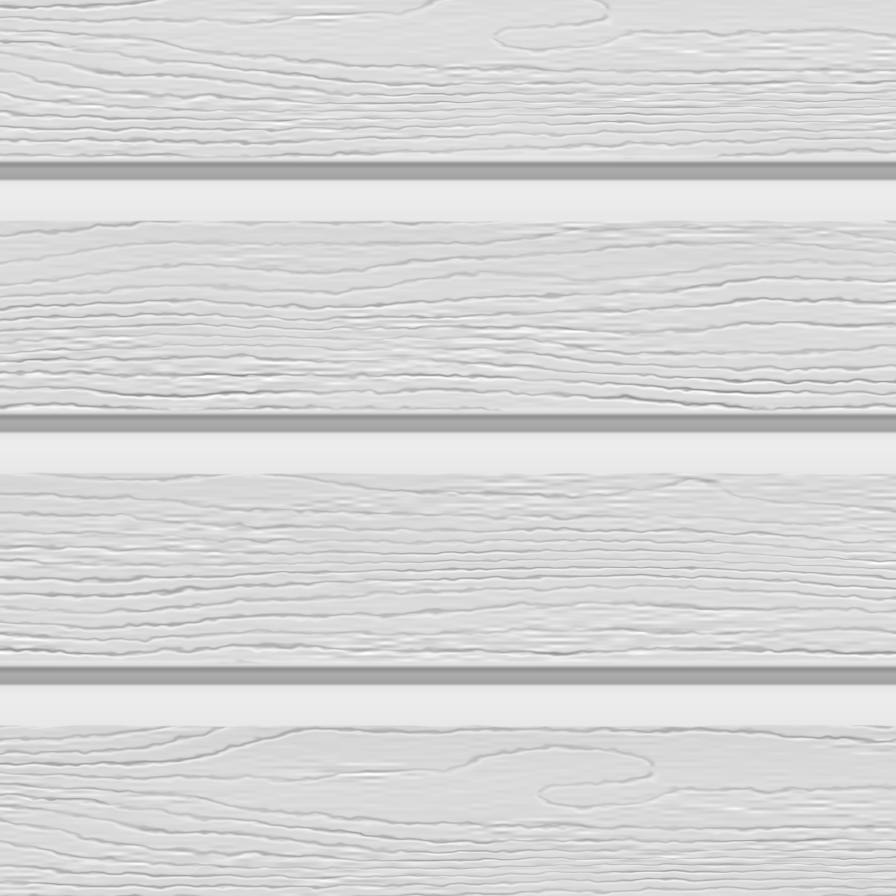
Give the GLSL for this texture, as a three.js fragment shader.

```glsl
// Pale embossed wood-grain siding: wide boards split by a shadow line and a smooth light strip.
#define PITCH 0.2817        // height of one repeat
#define FIRST_EDGE 0.1832   // first board edge, from the top
#define SHADOW_END 0.062    // parts of a repeat, from the board edge down
#define BOARD_TOP 0.226
#define RING_DENSITY 52.0   // grain lines per canvas height
#define RING_WARP 4.8       // bending of the grain
#define LINE_WIDTH 0.0018
#define GROOVE_DARK 0.25
#define GROOVE_LIGHT 0.10
#define FIBRE_DEPTH 0.13
#define BOARD_TONE 0.865
#define STRIP_TONE 0.925

varying vec2 vUv;

float hash(vec2 p) {
  vec3 q = fract(vec3(p.xyx) * 0.1031);
  q += dot(q, q.yzx + 33.33);
  return fract((q.x + q.y) * q.z);
}

float noise(vec2 p) {
  vec2 cell = floor(p);
  vec2 f = fract(p);
  f = f * f * (3.0 - 2.0 * f);
  float low = mix(hash(cell), hash(cell + vec2(1.0, 0.0)), f.x);
  float high = mix(hash(cell + vec2(0.0, 1.0)), hash(cell + vec2(1.0)), f.x);
  return mix(low, high, f.y);
}

// Growth-ring field: its contours bend into long arches, calmer at the lower edge.
float rings(vec2 p, vec2 seed) {
  float calm = 0.35 + 0.65 * (1.0 - smoothstep(0.72, 0.95, -p.y / PITCH));
  return RING_DENSITY * p.y
       + RING_WARP * calm * noise(p * vec2(1.6, 10.0) + seed)
       + 0.9 * noise(p * vec2(6.0, 24.0) + seed * 1.7);
}

float bell(float x) {
  return exp(-x * x);
}

// Relief of the grain: dark upper walls, bright lower walls, and short fibres.
float grainShade(vec2 p, vec2 seed) {
  float e = 0.002;
  float field = rings(p, seed);
  vec2 slope = vec2(rings(p + vec2(e, 0.0), seed), rings(p + vec2(0.0, e), seed)) - field;
  slope /= e;
  float steep = max(length(slope), 8.0);

  // Ragged contour lines of even width
  float wobble = 0.0045 * (noise(p * vec2(38.0, 80.0) + seed) - 0.5)
               + 0.0028 * (noise(p * vec2(105.0, 210.0) + seed) - 0.5);
  field += wobble * min(steep, 70.0);
  float width = min(LINE_WIDTH, 0.11 / steep);
  float d = (fract(field) - 0.5) / steep * sign(slope.y);
  float facing = smoothstep(0.1, 0.6, abs(slope.y) / steep);

  // Strength differs by line and along each line
  float strength = 0.45 + 0.55 * hash(vec2(floor(field), seed.x));
  strength *= 0.4 + 0.8 * noise(p * vec2(9.0, 45.0) + seed * 2.3);
  strength *= facing * (0.85 + 0.35 * smoothstep(0.7, 0.95, -p.y / PITCH));
  float groove = GROOVE_LIGHT * bell((d + 2.1 * width) / width)
               - GROOVE_DARK * bell(d / width);

  // Short horizontal fibres gathered in patches
  vec2 q = p * vec2(42.0, 260.0) + seed * 3.1;
  float relief = noise(q + vec2(0.0, 0.35)) - noise(q - vec2(0.0, 0.35));
  float patches = 0.25 + 0.9 * smoothstep(0.5, 0.85, noise(p * vec2(5.0, 32.0) + seed));
  return groove * strength + FIBRE_DEPTH * relief * patches;
}

void main() {
  float down = (1.0 - vUv.y - FIRST_EDGE) / PITCH;
  float row = floor(down);
  float s = fract(down);

  // Three board patterns in turn, shifted sideways on each cycle
  float kind = mod(row + 1.0, 3.0);
  float cycle = floor((row + 1.0) / 3.0);
  vec2 seed = vec2(17.3, 29.7) * (kind + 1.0);
  vec2 p = vec2(vUv.x - 0.05 * cycle, -s * PITCH);

  // Shadow under the board edge
  float shadow = mix(0.57, 0.67, smoothstep(0.0, 0.022, s));
  shadow -= 0.04 * smoothstep(0.025, SHADOW_END, s);

  // Smooth recessed strip
  float strip = STRIP_TONE - 0.025 * bell((s - SHADOW_END) / 0.025);
  strip -= 0.015 * smoothstep(0.12, BOARD_TOP, s);

  // Embossed board, with a bright lip turning into the shadow
  float board = BOARD_TONE + 0.015 * (noise(p * vec2(3.0, 14.0) + seed) - 0.5);
  board -= 0.015 * (1.0 - smoothstep(BOARD_TOP, 0.5, s));
  board -= 0.012 * (1.0 - vUv.y);
  board += grainShade(p, seed) * (1.0 - smoothstep(0.96, 0.985, s));
  board += 0.04 * bell((s - 0.972) / 0.008);
  board = mix(board, 0.57, smoothstep(0.982, 1.0, s));

  float tone = mix(shadow, strip, smoothstep(SHADOW_END - 0.007, SHADOW_END + 0.009, s));
  float ragged = 0.008 * (noise(vec2(p.x * 25.0, kind * 7.0)) - 0.5);
  tone = mix(tone, board, smoothstep(-0.005, 0.005, s - BOARD_TOP + ragged));
  gl_FragColor = vec4(vec3(clamp(tone, 0.0, 1.0)), 1.0);
}
```
